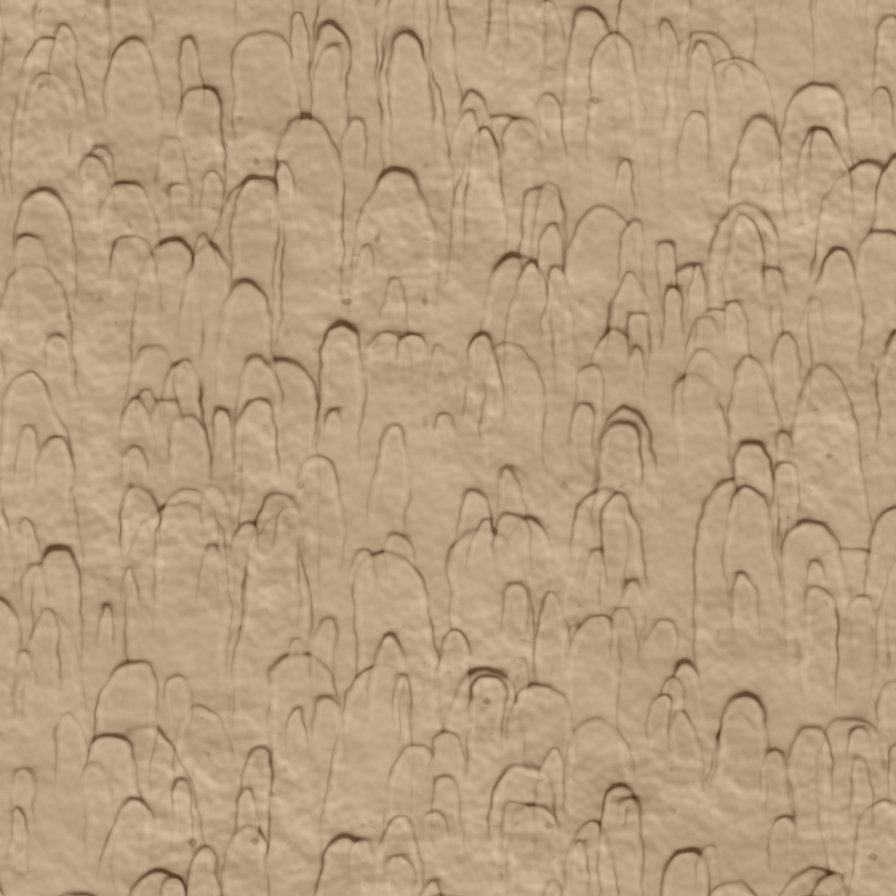
Write a WebGL 1 fragment shader that draws this texture.

```glsl
precision highp float;
uniform vec2 u_resolution;

const vec3 PLASTER = vec3(0.738, 0.638, 0.523);
const vec3 SHADE = vec3(0.36, 0.36, 0.345);

vec2 hash2(vec2 p) {
  vec3 q = fract(p.xyx * vec3(0.1031, 0.1030, 0.0973));
  q += dot(q, q.yzx + 33.33);
  return fract((q.xx + q.yz) * q.zy);
}

float cornerSlope(vec2 cell, vec2 offset) {
  float angle = 6.2832 * hash2(cell + 71.0).x;
  return dot(vec2(cos(angle), sin(angle)), offset);
}

float gradientNoise(vec2 p) {
  vec2 i = floor(p), f = fract(p);
  vec2 u = f * f * f * (f * (f * 6.0 - 15.0) + 10.0);
  vec2 e = vec2(1.0, 0.0);
  float low = mix(cornerSlope(i, f), cornerSlope(i + e, f - e), u.x);
  float high = mix(cornerSlope(i + e.yx, f - e.yx), cornerSlope(i + 1.0, f - 1.0), u.x);
  return mix(low, high, u.y);
}

float relief(vec2 p) {
  return 0.5 * gradientNoise(p * vec2(13.0, 10.0))
       + 0.24 * gradientNoise(p * 36.0 + 5.0)
       + 0.10 * gradientNoise(p * 88.0 + 9.0);
}

// Approximate distance to an arch; q.y is the depth below its apex
float archDistance(vec2 q, float halfWidth, float capDepth) {
  float fall = exp(-max(q.y, -4.0 * capDepth) / capDepth);
  float x = q.x / halfWidth;
  vec2 slope = vec2(2.0 * x / halfWidth, fall / capDepth);
  return (x * x + fall - 1.0) / max(length(slope), 0.001);
}

// Adds one layer of overlapping trowel tongues, the lower ones in front
float tongues(float dark, vec2 p, vec2 size, float density, float strength, float breakup) {
  vec2 home = floor(p / size);
  for (int row = 0; row < 4; row++) {
    for (int col = 0; col < 3; col++) {
      vec2 cell = home + vec2(float(col) - 1.0, 2.0 - float(row));
      vec2 key = cell + size * 900.0;
      vec2 place = hash2(key + 13.0);
      vec2 shape = hash2(key + 147.0);
      vec2 mood = hash2(key + 291.0);
      vec2 trait = hash2(key + 433.0);
      float present = step(trait.x, density);

      vec2 apex = (cell + vec2(0.25 + 0.5 * place.x, 0.9 * place.y)) * size;
      vec2 q = vec2(p.x - apex.x, apex.y - p.y);
      q.x -= (trait.y - 0.5) * 0.22 * q.y;
      float halfWidth = size.x * mix(0.26, 0.48, shape.x);
      float d = archDistance(q, halfWidth, halfWidth * mix(0.5, 2.2, shape.y * shape.y));

      float reach = size.y * mix(0.8, 1.85, mood.x);
      float fade = present * (1.0 - smoothstep(0.35 * reach, reach, q.y));
      float cap = exp(-abs(q.y) / (0.17 * size.x)) * mix(0.25, 1.0, mood.y);
      float lean = smoothstep(-0.4, 0.4, q.x / halfWidth);
      float side = mix(mix(0.15, 0.5, place.x), mix(0.5, 0.2, shape.x), lean);
      side *= smoothstep(-0.35, 0.35, breakup + 0.5 * (mood.x - 0.4));

      float width = mix(0.0019, 0.0038, cap);
      float rim = exp(-d * d / (width * width));
      float soft = exp(-abs(d) / 0.006) * (0.22 * cap + 0.12 * side);
      float inside = 1.0 - smoothstep(-0.003, 0.002, d);
      float glow = exp(-pow((d + 0.008) / 0.004, 2.0)) * 0.09;
      dark *= 1.0 - 0.75 * inside * fade;
      dark += fade * strength * (rim * (0.75 * cap + side) + soft - glow);
    }
  }
  return dark;
}

void main() {
  vec2 p = gl_FragCoord.xy / min(u_resolution.x, u_resolution.y);

  // Uneven hand movement bends the outlines
  vec2 warped = p;
  warped += 0.008 * vec2(gradientNoise(p * 17.0), gradientNoise(p * 15.0 + 40.0));
  warped += 0.0035 * vec2(gradientNoise(p * 55.0 + 8.0), gradientNoise(p * 50.0 + 60.0));
  float breakup = gradientNoise(p * 23.0 + 17.0);

  float dark = tongues(0.0, warped, vec2(0.125, 0.17), 0.85, 1.0, breakup);
  dark = tongues(dark, warped + 3.1, vec2(0.078, 0.105), 0.6, 0.95, breakup);
  dark = tongues(dark, warped + 7.3, vec2(0.042, 0.055), 0.24, 0.7, breakup);

  // Small pits gathered in rough patches
  float rough = smoothstep(-0.25, 0.3, gradientNoise(p * 6.0 + 31.0));
  float pits = smoothstep(0.38, 0.62, gradientNoise(p * 58.0 + 3.0));
  dark += 0.38 * pits * rough;

  // Gentle relief lit from above, over broad tonal drift
  float lit = relief(p) - relief(p + vec2(0.001, 0.004));
  float tone = 0.75 * lit * mix(0.6, 1.2, rough) + 0.03 * gradientNoise(p * 3.0 + 2.0);
  tone += 0.008 * gradientNoise(p * 150.0);

  vec3 color = PLASTER + tone - SHADE * clamp(dark, -0.12, 0.95);
  gl_FragColor = vec4(color, 1.0);
}
```
